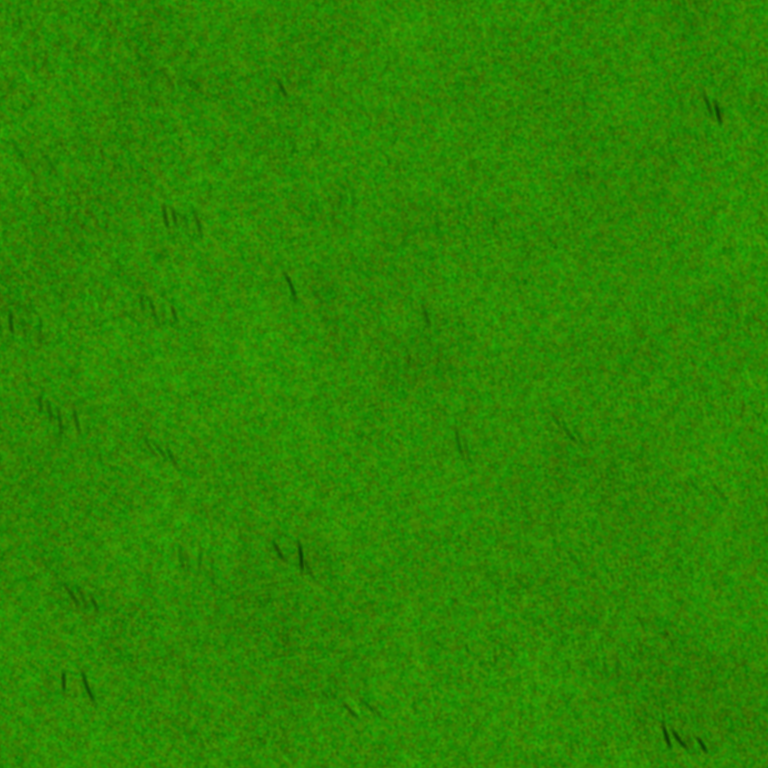
A WebGL 1 fragment shader for this texture:

```glsl
precision highp float;
uniform vec2 u_resolution;

const vec3 GRASS = vec3(0.172, 0.520, 0.010);
const vec3 SHADOW = vec3(0.030, 0.170, 0.010);
const mat2 TURN = mat2(0.8, 0.6, -0.6, 0.8);

float hash(vec2 p) {
  return fract(sin(dot(p, vec2(127.1, 311.7))) * 43758.5453);
}

vec2 hash2(vec2 p) {
  return vec2(hash(p), hash(p + 57.3));
}

float valueNoise(vec2 p) {
  vec2 cell = floor(p);
  vec2 f = fract(p);
  f = f * f * (3.0 - 2.0 * f);
  float low = mix(hash(cell), hash(cell + vec2(1.0, 0.0)), f.x);
  float high = mix(hash(cell + vec2(0.0, 1.0)), hash(cell + 1.0), f.x);
  return mix(low, high, f.y);
}

// Layered noise centred on zero
float fbm(vec2 p) {
  float sum = 0.0;
  float amplitude = 0.5;
  for (int i = 0; i < 4; i++) {
    p = TURN * p * 2.03 + 17.0;
    sum += amplitude * (valueNoise(p) - 0.5);
    amplitude *= 0.6;
  }
  return sum;
}

// Soft curved blade; a positive lean tips its top to the left
float blade(vec2 p, float lean, float halfLength, float halfWidth, float bend) {
  float along = dot(p, vec2(-sin(lean), cos(lean)));
  float across = dot(p, vec2(cos(lean), sin(lean)));
  across += bend * along * along / halfLength;
  float taper = 1.0 - smoothstep(0.2 * halfLength, halfLength, abs(along));
  return taper * (1.0 - smoothstep(0.0, halfWidth, abs(across)));
}

// Faint light and dark blades, one per grid cell
float faintBlades(vec2 p, float cells, float seed) {
  float sum = 0.0;
  vec2 home = floor(p * cells);
  for (int j = -1; j <= 1; j++) {
    for (int i = -1; i <= 1; i++) {
      vec2 cell = home + vec2(float(i), float(j));
      vec2 key = cell + seed;
      vec2 centre = (cell + hash2(key)) / cells;
      float lean = mix(-0.5, 1.1, hash(key + 11.7));
      float halfLength = mix(0.010, 0.024, hash(key + 23.1));
      float tone = hash(key + 31.9) * 2.0 - 1.0;
      sum += tone * blade(p - centre, lean, halfLength, 0.0045, 0.3);
    }
  }
  return sum;
}

// Small groups of dark blades, strong in only a few places
float darkTufts(vec2 p, float cells) {
  float shade = 0.0;
  vec2 home = floor(p * cells);
  for (int j = -1; j <= 1; j++) {
    for (int i = -1; i <= 1; i++) {
      vec2 cell = home + vec2(float(i), float(j));
      vec2 centre = (cell + 0.15 + 0.7 * hash2(cell + 3.7)) / cells;
      float strength = mix(0.15, 0.85, pow(hash(cell + 41.3), 3.0));
      float tuftLean = mix(0.0, 0.75, hash(cell + 71.9));
      for (int k = 0; k < 4; k++) {
        float order = float(k);
        vec2 key = cell * 5.0 + order * 13.7;
        vec2 jitter = (hash2(key) - 0.5) * vec2(0.010, 0.016);
        vec2 offset = vec2((order - 1.5) * 0.015, (1.5 - order) * 0.004) + jitter;
        float lean = tuftLean + (hash(key + 5.1) - 0.5) * 0.45;
        float halfLength = mix(0.017, 0.032, hash(key + 9.3));
        float bend = (hash(key + 15.7) - 0.5) * 0.3;
        float weight = strength * smoothstep(0.0, 0.8, hash(key + 21.5));
        float mark = blade(p - centre - offset, lean, halfLength, 0.0052, bend);
        shade = max(shade, weight * mark);
      }
    }
  }
  return shade;
}

void main() {
  vec2 p = gl_FragCoord.xy / u_resolution.y;

  // Broad patches, with short blades showing through in places
  float patches = fbm(p * 4.0);
  float mottle = fbm(TURN * p * vec2(32.0, 20.0) + 9.0);
  float cover = smoothstep(0.25, 0.75, valueNoise(p * 6.0 + 40.0));
  float blades = faintBlades(p, 26.0, 2.3) + faintBlades(p, 36.0, 83.9);
  float tone = 0.105 * patches + 0.060 * mottle;
  tone += blades * mix(0.020, 0.070, cover);

  // Fine soft grain, with a separate red-brown speckle
  vec2 q = TURN * p;
  float grain = valueNoise(q * 215.0) + valueNoise(TURN * q * 290.0 + 70.0) - 1.0;
  float speckle = valueNoise(q * 205.0 + 300.0) - 0.5;
  vec3 color = GRASS + tone * vec3(0.25, 1.0, 0.05);
  color += grain * vec3(0.030, 0.092, 0.008);
  color += speckle * vec3(0.150, -0.050, 0.0);

  color = mix(color, SHADOW, darkTufts(p, 6.0));
  gl_FragColor = vec4(clamp(color, 0.0, 1.0), 1.0);
}
```
